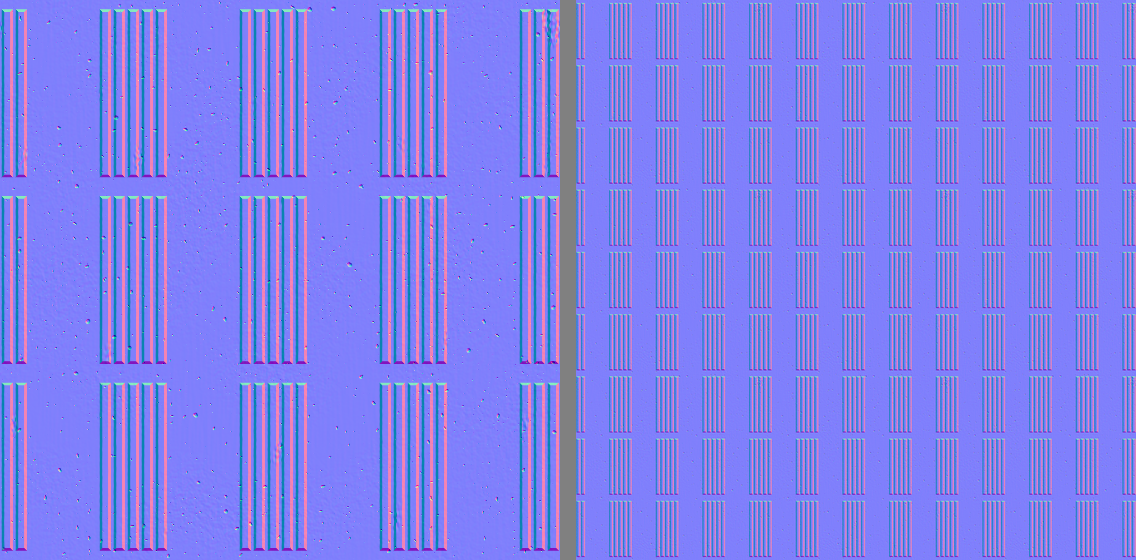
Left, the tile; right, the same tile 3 across and 3 down.
Write a three.js fragment shader that draws this texture map.

```glsl
// Tangent-space normal map: groups of five raised, bevelled bars on a pitted, lightly worn panel.
varying vec2 vUv;

vec3 hash3(vec2 p) {
  vec3 q = fract(p.xyx * vec3(0.1031, 0.1030, 0.0973));
  q += dot(q, q.yxz + 33.33);
  return fract((q.xxy + q.yzz) * q.zyx);
}

float cornerSlope(vec2 cell, vec2 freq, vec2 offset) {
  vec2 gradient = hash3(mod(cell, freq) + freq.yx * 1.7).xy * 2.0 - 1.0;
  return dot(gradient, offset);
}

// Gradient noise that wraps over the unit square; freq holds whole numbers.
float noise(vec2 uv, vec2 freq) {
  vec2 p = uv * freq, i = floor(p), f = p - i;
  vec2 u = f * f * f * (f * (f * 6.0 - 15.0) + 10.0);
  vec2 x = vec2(1.0, 0.0), y = vec2(0.0, 1.0);
  return mix(
    mix(cornerSlope(i, freq, f), cornerSlope(i + x, freq, f - x), u.x),
    mix(cornerSlope(i + y, freq, f - y), cornerSlope(i + 1.0, freq, f - 1.0), u.x), u.y);
}

// Depth of scattered oval pits, at most one per grid cell.
float pits(vec2 uv, float count, float density) {
  vec2 p = uv * count;
  vec2 cell = mod(floor(p), count) + count;
  vec3 place = hash3(cell), form = hash3(cell + 57.0);
  vec2 d = fract(p) - mix(vec2(0.3), vec2(0.7), place.xy);
  d += 0.07 * vec2(noise(uv, vec2(count * 4.0)), noise(uv, vec2(count * 5.0)));
  float c = cos(form.x * 6.283), s = sin(form.x * 6.283);
  d = mat2(c, s, -s, c) * d;
  d.y *= 1.0 + 1.5 * form.y;
  float radius = mix(0.07, 0.2, form.z * form.z);
  float bowl = 1.0 - smoothstep(0.3, 1.0, length(d) / radius);
  return step(1.0 - density, place.z) * bowl * radius / count;
}

// Relief of the finish: pits, patchy grain, faint upright streaks and chips.
float relief(vec2 uv, float wear) {
  float patchy = clamp(0.6 + 1.8 * noise(uv, vec2(7.0)), 0.1, 1.4);
  float h = -0.75 * pits(uv, 41.0, 0.3) - 0.6 * pits(uv, 67.0, 0.16);
  h -= 0.4 * patchy * pits(uv, 113.0, 0.2);
  h += patchy * (0.00022 * noise(uv, vec2(210.0, 190.0)) + 0.0003 * noise(uv, vec2(97.0)));
  h += 0.00015 * noise(uv, vec2(150.0, 18.0));
  return h + wear * 0.0028 * noise(uv, vec2(190.0, 95.0));
}

void main() {
  vec2 uv = vUv;

  // Ten slots per group period, five of them filled; three rows.
  float filled = step(mod(uv.x * 40.0 + 3.0, 10.0), 5.0);
  float inRow = step(abs(fract(uv.y * 3.0) - 0.5), 0.45);
  float wear = filled * inRow * smoothstep(0.3, 0.5, noise(uv, vec2(23.0, 9.0)));

  // Bar edges wander slightly, more so where worn.
  vec2 p = uv;
  p.x += (0.0004 + 0.004 * wear) * noise(uv, vec2(80.0, 110.0));
  vec2 local = vec2((fract(p.x * 40.0) - 0.518) / 40.0, (fract(p.y * 3.0) - 0.5) / 3.0);
  vec2 inset = vec2(0.01, 0.15) - abs(local);

  // Mitred bevel ring with a side or an end face.
  float soft = 0.0008;
  float depth = min(inset.x, inset.y);
  float bevel = smoothstep(-soft, soft, depth) - smoothstep(-soft, soft, depth - 0.0048);
  float endFace = smoothstep(-soft, soft, inset.x - inset.y);
  vec3 side = vec3(sign(local.x) * 0.93, 0.03, 0.39);
  vec3 end = vec3(0.03, sign(local.y) * 0.84, 0.48);
  vec3 normal = mix(vec3(0.0, 0.0, 0.98), mix(side, end, endFace), bevel * filled);

  // Slope of the finish by central differences.
  vec2 e = vec2(0.0007, 0.0);
  vec2 slope = vec2(relief(uv + e.xy, wear) - relief(uv - e.xy, wear),
                    relief(uv + e.yx, wear) - relief(uv - e.yx, wear)) / (2.0 * e.x);
  vec3 detail = normalize(vec3(-slope, 1.0));
  normal = vec3(normal.xy + detail.xy, normal.z * detail.z);

  gl_FragColor = vec4(clamp(normal * 0.5 + 0.5, 0.0, 1.0), 1.0);
}
```
